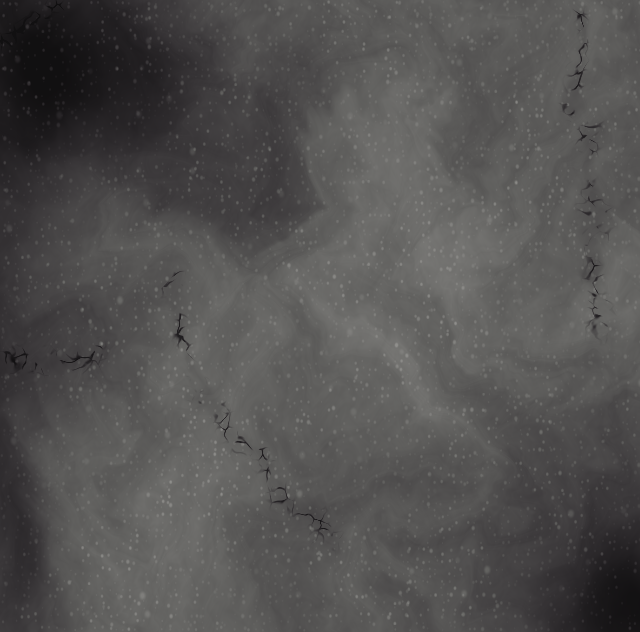
A Shadertoy shader for this texture:

```glsl
// Smoky charcoal stone: drifting grey clouds, pale dust specks and broken dark cracks.

const vec3 DARK_TINT = vec3(1.04, 0.96, 1.03);
const vec3 LIGHT_TINT = vec3(1.005, 1.0, 0.98);

vec2 hash2(vec2 cell) {
    vec3 h = fract(cell.xyx * vec3(0.1031, 0.1030, 0.0973));
    h += dot(h, h.yzx + 33.33);
    return fract((h.xx + h.yz) * h.zy);
}

// Layered sines, turned and bent at every octave; about -1 to 1.
float clouds(vec2 p, int octaves, float decay) {
    const mat2 TURN = mat2(0.80, 0.60, -0.60, 0.80);
    float sum = 0.0, amplitude = 0.5;
    for (int i = 0; i < octaves; i++) {
        p += 0.65 * sin(p.yx * 1.27 + vec2(1.7, 4.1) + float(i));
        sum += amplitude * sin(p.x) * cos(p.y + 0.6 * sin(p.x * 0.7));
        p = TURN * p * 1.78 + 2.3;
        amplitude *= decay;
    }
    return sum;
}

// Cellular noise: gap between the nearest and second nearest points.
float cellEdge(vec2 p) {
    vec2 base = floor(p);
    float nearest = 9.0, second = 9.0;
    for (int y = -1; y <= 1; y++)
    for (int x = -1; x <= 1; x++) {
        vec2 cell = base + vec2(x, y);
        float d = length(cell + hash2(cell) - p);
        second = min(second, max(nearest, d));
        nearest = min(nearest, d);
    }
    return second - nearest;
}

// Soft elliptical patch of light or shade.
float patchAt(vec2 p, vec2 center, vec2 radii) {
    vec2 q = (p - center) / radii;
    return exp(-dot(q, q));
}

// One scattered speck per cell, slightly taller than wide.
float specks(vec2 p, float density, float radius, float share, float seed) {
    vec2 g = p * density + seed;
    vec2 cell = floor(g);
    vec2 spot = 0.25 + 0.5 * hash2(cell);
    vec2 traits = hash2(cell + 57.0);
    float size = radius * density * mix(0.6, 1.2, traits.y);
    float d = length((g - cell - spot) * vec2(1.0, 0.78));
    float strength = mix(0.25, 1.0, traits.y * traits.y);
    return step(traits.x, share) * strength * (1.0 - smoothstep(size * 0.2, size, d));
}

// Influence of a crack route running from a to b.
float route(vec2 p, vec2 a, vec2 b, float width) {
    vec2 ab = b - a;
    float t = clamp(dot(p - a, ab) / dot(ab, ab), 0.0, 1.0);
    float d = length(p - a - ab * t) / width;
    return exp(-d * d);
}

// Broad layout of light and shade.
float shading(vec2 p) {
    float v = 0.352;
    v -= 0.27 * patchAt(p, vec2(0.06, 0.92), vec2(0.25, 0.21));
    v -= 0.16 * patchAt(p, vec2(-0.01, 0.48), vec2(0.12, 0.34));
    v -= 0.10 * patchAt(p, vec2(-0.01, 0.12), vec2(0.10, 0.22));
    v -= 0.28 * patchAt(p, vec2(1.02, 0.05), vec2(0.25, 0.21));
    v -= 0.08 * patchAt(p, vec2(0.32, 0.78), vec2(0.15, 0.19));
    v -= 0.06 * patchAt(p, vec2(0.49, 0.43), vec2(0.05, 0.11));
    v -= 0.05 * patchAt(p, vec2(0.80, 0.81), vec2(0.10, 0.12));
    v += 0.075 * patchAt(p, vec2(0.25, 0.20), vec2(0.18, 0.27));
    v += 0.075 * patchAt(p, vec2(0.70, 0.50), vec2(0.25, 0.16));
    v += 0.055 * patchAt(p, vec2(0.60, 0.77), vec2(0.13, 0.22));
    return v;
}

float cracks(vec2 p) {
    vec2 bent = p + 0.018 * vec2(clouds(p * 34.0, 3, 0.6), clouds(p * 31.0 + 8.0, 3, 0.6));
    float path = route(bent, vec2(0.27, 0.55), vec2(0.32, 0.37), 0.010);
    path = max(path, route(bent, vec2(0.32, 0.37), vec2(0.52, 0.14), 0.013));
    path = max(path, route(bent, vec2(0.92, 0.97), vec2(0.91, 0.83), 0.010));
    path = max(path, route(bent, vec2(0.93, 0.80), vec2(0.95, 0.48), 0.013));
    path = max(path, route(bent, vec2(0.01, 0.42), vec2(0.15, 0.44), 0.016));
    path = max(path, route(bent, vec2(0.0, 0.94), vec2(0.09, 0.99), 0.012));
    float vein = 1.0 - smoothstep(0.03, 0.20, cellEdge(bent * 52.0));
    float broken = smoothstep(-0.15, 0.25, clouds(p * 60.0 + 3.0, 3, 0.6));
    return path * (vein * broken + 0.12);
}

void mainImage(out vec4 fragColor, in vec2 fragCoord) {
    vec2 p = fragCoord / iResolution.y;
    float pixel = 1.0 / iResolution.y;

    // Clouds: warped layout, mid-sized billows and fine mottling
    vec2 drift = vec2(clouds(p * 7.0 + 2.0, 5, 0.55), clouds(p * 7.0 + 9.0, 5, 0.55));
    float value = shading(p + 0.075 * drift);
    float billow = clouds(p * vec2(10.0, 8.0) + 1.2 * drift, 6, 0.62);
    float mottle = clouds(p * vec2(75.0, 48.0) + 4.0, 4, 0.75);
    value += (0.075 * billow + 0.012 * mottle) * smoothstep(0.0, 0.35, value);

    // Dust gathers in loose drifts
    float gather = 0.55 + 0.45 * smoothstep(-0.3, 0.3, clouds(p * 13.0 + 6.0, 3, 0.6));
    float dust = specks(p, 95.0, max(0.0028, pixel), 0.40, 3.0);
    dust += specks(p, 58.0, max(0.0036, pixel), 0.32, 41.0);
    dust += 0.8 * specks(p, 24.0, 0.0062, 0.20, 77.0);
    value += 0.13 * dust * gather;

    value *= 1.0 - 0.68 * min(cracks(p), 1.0);
    value = clamp(value, 0.065, 0.56);
    vec3 tint = mix(DARK_TINT, LIGHT_TINT, smoothstep(0.08, 0.40, value));
    fragColor = vec4(value * tint, 1.0);
}
```
